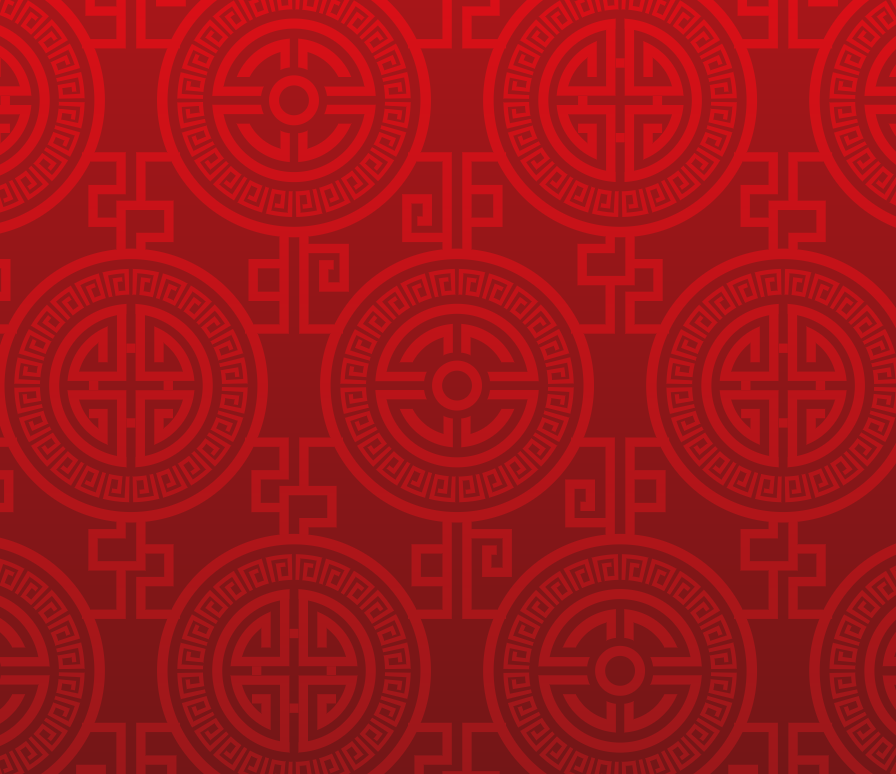
Write a Shadertoy shader that draws this pattern.

```glsl
// Red lattice of round fretwork medallions in staggered rows, joined by
// angular meander links. Two medallion kinds alternate; every part is a
// signed distance, merged by min and tinted with a vertical gradient.

#define CANVAS_WIDTH 768.0            // design units across the canvas
#define PITCH vec2(279.5, 244.5)      // medallion spacing
#define FIRST vec2(252.0, 86.0)       // one hub medallion, from the top left
#define STROKE 4.0                    // half width of the broad lines
#define KEY_STROKE 1.8                // half width of the key border
#define KEY_COUNT 24.0
#define KEY_RADIUS 89.0
#define GROUND_TOP vec3(0.655, 0.088, 0.098)
#define GROUND_BOTTOM vec3(0.455, 0.085, 0.090)
#define LINE_TOP vec3(0.850, 0.060, 0.090)
#define LINE_BOTTOM vec3(0.610, 0.092, 0.102)

const float TAU = 6.2831853;

// Square-ended bar between two points on an axis-aligned line
float bar(vec2 p, vec2 a, vec2 b, float halfWidth) {
    vec2 d = abs(p - 0.5 * (a + b)) - 0.5 * abs(b - a) - halfWidth;
    return max(d.x, d.y);
}

float path(vec2 p, vec2 pts[7], float halfWidth) {
    float d = 1e5;
    for (int i = 0; i < 6; i++) d = min(d, bar(p, pts[i], pts[i + 1], halfWidth));
    return d;
}

// Squared spirals bent around a circle
float keyBorder(vec2 p, float r) {
    float cell = fract(atan(p.x, -p.y) / TAU * KEY_COUNT) - 0.5;
    vec2 q = vec2(cell * TAU / KEY_COUNT * KEY_RADIUS, r - KEY_RADIUS);
    return path(q, vec2[7](vec2(-8.4, -9.2), vec2(-8.4, 9.2), vec2(8.2, 9.2),
        vec2(8.2, -9.2), vec2(-1.6, -9.2), vec2(-1.6, 2.4), vec2(2.6, 2.4)), KEY_STROKE);
}

// Round hub, split ring and four open quarter arcs
float hubCore(vec2 p, float r) {
    vec2 c = abs(p);
    float outside = 28.5 - r;
    float ring = max(abs(r - 65.8) - 4.3, 3.8 - c.y);
    float rail = max(max(abs(c.y - 7.8) - STROKE, outside), r - 66.0);
    float arc = max(abs(r - 48.0) - 5.0, max(20.0 - c.y, 3.6 - c.x));
    float post = max(max(abs(c.x - 7.6) - STROKE, outside), r - 53.0);
    float hub = abs(r - 17.1) - 4.3;
    return min(min(min(ring, rail), min(arc, post)), hub);
}

// Double cross with ties and four curled quarters
float crossCore(vec2 p, float r) {
    vec2 c = abs(p);
    float ring = max(abs(r - 65.8) - 4.3, 3.8 - c.x);
    float upright = max(max(abs(c.x - 8.0) - STROKE, r - 66.0), 4.0 - c.y);
    float rail = max(max(abs(c.y - 8.0) - STROKE, r - 54.5), 4.0 - c.x);
    float ties = min(bar(c, vec2(32.0, 0.0), vec2(32.0, 0.0), STROKE),
                     bar(c, vec2(0.0, 32.0), vec2(0.0, 32.0), STROKE));
    float arc = max(abs(r - 50.3) - 4.2, max(20.0 - c.x, 4.0 - c.y));
    float post = max(max(abs(c.x - 24.0) - STROKE, 20.0 - c.y), r - 54.0);
    float foot = p.y > 0.0 ? bar(c, vec2(24.0, 24.0), vec2(32.0, 24.0), STROKE) : 1e5;
    return min(min(min(ring, upright), min(rail, ties)), min(min(arc, post), foot));
}

// Meander links above and below, alike under a half turn
float links(vec2 p, bool hubKind) {
    vec2 q = p.y < 0.0 ? -p : p;
    vec2 c = vec2(abs(q.x), q.y);
    float d = bar(c, vec2(8.5, 196.0), vec2(38.0, 196.0), STROKE);
    if (hubKind) {
        d = min(d, bar(c, vec2(8.5, 116.0), vec2(8.5, 196.0), STROKE));
        d = min(d, path(q, vec2[7](vec2(8.5, 127.0), vec2(43.0, 127.0), vec2(43.0, 160.0),
            vec2(25.5, 160.0), vec2(25.5, 141.0), vec2(30.0, 141.0), vec2(30.0, 141.0)), STROKE));
        return min(d, path(q, vec2[7](vec2(-8.5, 140.0), vec2(-35.0, 140.0), vec2(-35.0, 168.0),
            vec2(-8.5, 168.0), vec2(-8.5, 168.0), vec2(-8.5, 168.0), vec2(-8.5, 168.0)), STROKE));
    }
    d = min(d, path(q, vec2[7](vec2(-8.5, 116.0), vec2(-8.5, 127.0), vec2(-32.5, 127.0),
        vec2(-32.5, 154.5), vec2(8.5, 154.5), vec2(8.5, 140.0), vec2(8.5, 116.0)), STROKE));
    d = min(d, path(q, vec2[7](vec2(8.5, 140.0), vec2(32.5, 140.0), vec2(32.5, 168.0),
        vec2(8.5, 168.0), vec2(8.5, 196.0), vec2(8.5, 196.0), vec2(8.5, 196.0)), STROKE));
    return min(d, bar(q, vec2(-8.5, 154.5), vec2(-8.5, 196.0), STROKE));
}

float medallion(vec2 p, bool hubKind) {
    float r = length(p);
    float rim = abs(r - 112.9) - 4.5;
    float core = hubKind ? hubCore(p, r) : crossCore(p, r);
    return min(min(rim, keyBorder(p, r)), min(core, links(p, hubKind)));
}

void mainImage(out vec4 fragColor, in vec2 fragCoord) {
    float unit = CANVAS_WIDTH / iResolution.x;
    vec2 p = vec2(fragCoord.x, iResolution.y - fragCoord.y) * unit - FIRST;

    // Nearest medallion in each of three rows; rows step by half a pitch
    float nearestRow = floor(p.y / PITCH.y + 0.5);
    float d = 1e5;
    for (int k = -1; k <= 1; k++) {
        float row = nearestRow + float(k);
        float shift = 0.5 * PITCH.x * row;
        float column = floor((p.x - shift) / PITCH.x + 0.5);
        vec2 center = vec2(column * PITCH.x + shift, row * PITCH.y);
        d = min(d, medallion(p - center, mod(column, 2.0) < 0.5));
    }

    // Vertical tint and antialiased lines
    float height = fragCoord.y / iResolution.y;
    vec3 ground = mix(GROUND_BOTTOM, GROUND_TOP, height);
    vec3 line = mix(LINE_BOTTOM, LINE_TOP, height);
    float ink = clamp(0.5 - d / unit, 0.0, 1.0);
    fragColor = vec4(mix(ground, line, ink), 1.0);
}
```
